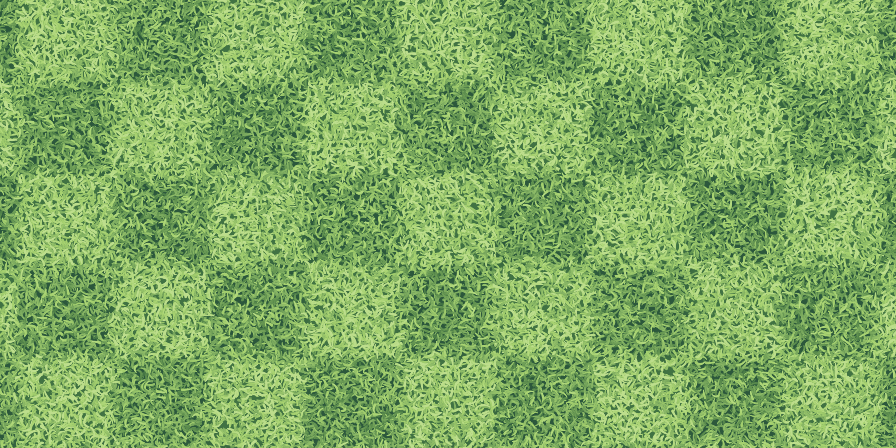
This texture is drawn by a Shadertoy shader. Its source:

```glsl
// Mown lawn in a light and dark checkerboard, built from short overlapping grass blades.

const float PI = 3.14159265;
const vec2 PATCH_SIZE = vec2(0.2135, 0.2044);  // in canvas heights
const vec2 PATCH_ORIGIN = vec2(0.039, 0.0);
const float BLADE_ROWS = 64.0;                 // scatter cells per canvas height
const int LAYERS = 4;

// Integer hash: three random values in 0..1 per cell and seed
vec3 hash3(vec2 cell, int seed) {
    uvec3 v = uvec3(ivec3(ivec2(cell), seed) + 4096);
    v = v * 1664525u + 1013904223u;
    v.x += v.y * v.z; v.y += v.z * v.x; v.z += v.x * v.y;
    v ^= v >> 16u;
    v.x += v.y * v.z; v.y += v.z * v.x; v.z += v.x * v.y;
    return vec3(v >> 8u) / 16777216.0;
}

float gradientDot(vec2 corner, vec2 offset) {
    float angle = 2.0 * PI * hash3(corner, 91).x;
    return dot(vec2(cos(angle), sin(angle)), offset);
}

float gradientNoise(vec2 p) {
    vec2 i = floor(p), f = p - i;
    vec2 u = f * f * f * (f * (f * 6.0 - 15.0) + 10.0);
    vec2 e = vec2(1.0, 0.0);
    float low = mix(gradientDot(i, f), gradientDot(i + e, f - e), u.x);
    float high = mix(gradientDot(i + e.yx, f - e.yx), gradientDot(i + 1.0, f - 1.0), u.x);
    return mix(low, high, u.y);
}

// Soft checkerboard: +1 in light patches, -1 in dark ones
float checker(vec2 p, float sharpness) {
    vec2 wobble = vec2(gradientNoise(p * 13.0), gradientNoise(p * 13.0 + 57.0));
    vec2 wave = sin(PI * (p + 0.012 * wobble - PATCH_ORIGIN) / PATCH_SIZE);
    wave = clamp(wave * sharpness, -1.0, 1.0);
    return wave.x * wave.y;
}

// Greens from deep shade (0) to sunlit tip (5)
vec3 grassColor(float tone) {
    const vec3 greens[6] = vec3[6](
        vec3(0.13, 0.29, 0.22), vec3(0.25, 0.44, 0.26), vec3(0.38, 0.57, 0.31),
        vec3(0.52, 0.70, 0.39), vec3(0.65, 0.82, 0.43), vec3(0.74, 0.87, 0.55));
    float t = clamp(tone, 0.0, 4.999);
    int k = int(t);
    return mix(greens[k], greens[k + 1], t - float(k));
}

// Approximate distance to a bent blade along x, tapering towards +x
float bladeDistance(vec2 q, float halfLength, float halfWidth, float bend) {
    float along = q.x / halfLength;
    q.y -= bend * halfWidth * (along * along - 0.4);
    float taper = mix(1.0, 0.45, clamp(along * 0.5 + 0.5, 0.0, 1.0));
    float radius = halfWidth * taper;
    q.x -= clamp(q.x, -halfLength, halfLength);
    return length(q) - radius;
}

// Lays one blade over the colour beneath it
vec3 drawBlade(vec3 under, vec2 p, vec2 cell, int layer, float pixel) {
    vec3 place = hash3(cell, layer * 2);
    vec3 look = hash3(cell, layer * 2 + 1);
    vec2 root = (cell + place.xy) / BLADE_ROWS;
    float angle = 2.0 * PI * place.z;
    vec2 dir = vec2(cos(angle), sin(angle));
    vec2 q = p - root;
    q = vec2(dot(q, dir), dot(q, vec2(-dir.y, dir.x)));

    float halfLength = mix(0.006, 0.0105, look.x);
    float halfWidth = mix(0.0026, 0.0037, look.y);
    float d = bladeDistance(q, halfLength, halfWidth, look.y * 2.0 - 1.0);
    float cover = 1.0 - smoothstep(-0.5 * pixel, 0.5 * pixel, d);
    if (cover <= 0.0) return under;

    // Tone: patch, height in the turf, random age and slow wear
    float height = float(layer) / float(LAYERS - 1) - 0.5;
    float wear = gradientNoise(root * 9.0) + 0.7 * gradientNoise(root * 31.0);
    float tone = 3.45 + 0.62 * checker(root, 4.0) + 0.9 * height
               + 2.5 * (look.z - 0.5) + 0.35 * wear;
    tone += 0.3 * clamp(q.x / halfLength, -1.0, 1.0);
    tone -= 0.5 * smoothstep(-0.4 * halfWidth, 0.0, d);
    return mix(under, grassColor(tone), cover);
}

void mainImage(out vec4 fragColor, in vec2 fragCoord) {
    float pixel = 1.0 / iResolution.y;
    vec2 p = fragCoord * pixel;
    vec2 home = floor(p * BLADE_ROWS);

    // Shaded soil between the blades
    vec3 color = grassColor(0.7 + 0.35 * checker(p, 4.0));

    // Blades, from the lowest layer to the highest
    for (int layer = 0; layer < LAYERS; layer++)
        for (int y = -1; y <= 1; y++)
            for (int x = -1; x <= 1; x++)
                color = drawBlade(color, p, home + vec2(x, y), layer, pixel);

    fragColor = vec4(color, 1.0);
}
```
